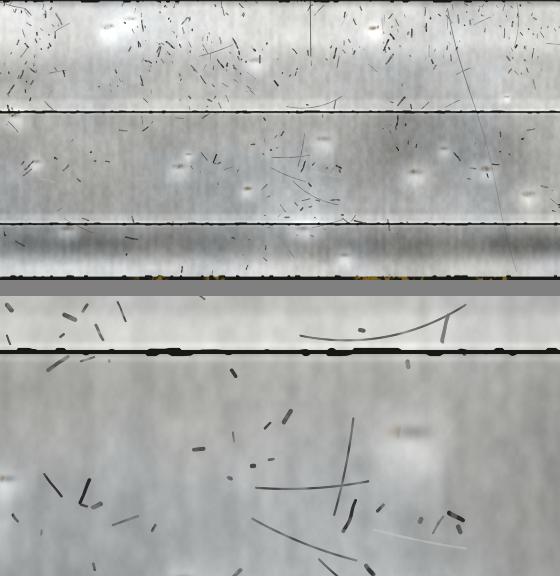
Top: the whole. Bottom: its middle third, enlarged.
Write a WebGL 1 fragment shader that draws this texture.

```glsl
precision highp float;
// Worn brushed-metal siding: three horizontal panels with seams, chips, scratches and dents.
uniform vec2 u_resolution;

#define UPPER_SEAM 0.400
#define LOWER_SEAM 0.800
#define BOTTOM_EDGE 0.988
#define SEAM_HALF_WIDTH 0.0023
#define CHIP_CELLS 30.0
#define CHIP_DENSITY 0.52
#define SPECK_CELLS 44.0
#define SPECK_DENSITY 0.13
#define GRIME vec3(0.09, 0.09, 0.08)
#define RUST vec3(0.42, 0.34, 0.20)
#define YELLOW vec3(0.62, 0.48, 0.12)

float hash(vec2 p) {
  vec3 h = fract(p.xyx * 0.1031);
  h += dot(h, h.yzx + 33.33);
  return fract((h.x + h.y) * h.z);
}

vec2 hash2(vec2 p) { return vec2(hash(p + 17.3), hash(p + 71.9)); }

float noise(vec2 p) {
  vec2 i = floor(p), f = fract(p);
  f = f * f * (3.0 - 2.0 * f);
  return mix(mix(hash(i), hash(i + vec2(1, 0)), f.x),
             mix(hash(i + vec2(0, 1)), hash(i + vec2(1, 1)), f.x), f.y);
}

float fbm(vec2 p) {
  float sum = 0.0, gain = 0.5;
  for (int i = 0; i < 4; i++) {
    sum += gain * noise(p);
    p = p * 2.03 + 13.7;
    gain *= 0.5;
  }
  return sum / 0.9375;
}

float segment(vec2 p, vec2 a, vec2 b) {
  vec2 d = b - a;
  return length(p - a - d * clamp(dot(p - a, d) / dot(d, d), 0.0, 1.0));
}

float stroke(float dist, float halfWidth, float pixel) {
  float cover = min(1.0, 2.0 * halfWidth / pixel);
  return cover * (1.0 - smoothstep(halfWidth - 0.5 * pixel, halfWidth + 0.7 * pixel, dist));
}

// Short jittered strokes, clustered, thinning from the top panel down
float chips(vec2 p, float cells, float density, float reach, float pixel) {
  float cover = 0.0;
  for (int j = -1; j <= 1; j++) for (int i = -1; i <= 1; i++) {
    vec2 cell = floor(p * cells) + vec2(i, j);
    vec2 r = hash2(cell + cells), s = hash2(cell + 2.7 * cells);
    vec2 center = (cell + r) / cells;
    float lower = smoothstep(UPPER_SEAM - 0.06, UPPER_SEAM, center.y);
    float keep = density * smoothstep(0.35, 0.75, noise(center * vec2(7.0, 10.0) + 4.0));
    keep *= mix(1.0, 0.5, lower) * mix(1.0, 0.3, step(LOWER_SEAM, center.y));
    if (hash(cell + 5.1) > keep) continue;
    float angle = (s.x - 0.4) * mix(1.7, 3.1, lower);
    vec2 arm = vec2(sin(angle), cos(angle)) * reach * mix(0.2, 1.0, s.y * s.y);
    float width = mix(0.0009, 0.0027, hash(cell + 9.4));
    float mark = stroke(segment(p, center - arm, center + arm), width, pixel);
    cover = max(cover, mark * mix(0.45, 1.0, r.y));
  }
  return cover;
}

// Long, slightly bowed scratches; x is dark cover, y is pale cover
vec2 scratches(vec2 p, float pixel) {
  vec2 cover = vec2(0.0);
  for (int i = 0; i < 24; i++) {
    float n = float(i);
    vec2 r = hash2(vec2(n, 3.0)), s = hash2(vec2(n, 8.0));
    vec2 d = p - r * vec2(2.0, 0.85);
    float angle = (s.x - 0.5) * (hash(vec2(n, 4.0)) < 0.65 ? 1.0 : 3.1);
    vec2 along = vec2(cos(angle), sin(angle));
    vec2 local = vec2(dot(d, along), dot(d, vec2(-along.y, along.x)));
    local.y += (s.y - 0.5) * 4.0 * local.x * local.x;
    float halfLength = mix(0.025, 0.10, s.y * s.y);
    float mark = stroke(segment(local, vec2(-halfLength, 0), vec2(halfLength, 0)), 0.0012, pixel);
    mark *= mix(0.35, 0.9, noise(local * 90.0 + n));
    cover = max(cover, mark * (mod(n, 4.0) < 3.0 ? vec2(1, 0) : vec2(0, 1)));
  }
  // One scratch spans all panels, another drops from the top edge
  float sway = 0.008 * sin(p.y * 9.0);
  float tall = stroke(segment(p + vec2(sway, 0), vec2(1.60, 0.03), vec2(1.85, 0.97)), 0.0012, pixel);
  tall *= mix(0.8, 0.3, smoothstep(0.3, 0.5, p.y));
  float drop = 0.8 * stroke(segment(p, vec2(1.108, 0.0), vec2(1.110, 0.20)), 0.0015, pixel);
  return vec2(max(cover.x, max(tall, drop)), cover.y);
}

// Broad reflections rolling over each panel
float panelShade(vec2 p, float cloud) {
  float top = mix(0.84, 0.71, smoothstep(0.15, 0.25, p.y + 0.16 * (cloud - 0.5)));
  top -= 0.2 * smoothstep(0.035, 0.0, p.y);
  top += 0.07 * smoothstep(0.345, 0.365, p.y);
  float middle = 0.65 - 0.04 * sin((p.y - UPPER_SEAM) * 12.0);
  middle += 0.09 * smoothstep(0.755, 0.775, p.y);
  float dip = exp(-pow((p.y - 0.872) / 0.042, 2.0));
  float low = 0.62 - dip * mix(0.08, 0.27, noise(vec2(p.x * 2.3 + 0.4, 5.0)));
  low += 0.17 * smoothstep(0.90, 0.965, p.y);
  return p.y < UPPER_SEAM ? top : (p.y < LOWER_SEAM ? middle : low);
}

void main() {
  vec2 uv = gl_FragCoord.xy / u_resolution;
  vec2 p = vec2(uv.x * 2.0, 1.0 - uv.y);
  float pixel = 1.0 / u_resolution.y;
  float cloud = fbm(p * vec2(2.8, 4.0) + 2.0);
  float grain = fbm(p * vec2(65.0, 45.0));

  // Bare metal
  float shade = panelShade(p, cloud) + 0.28 * (cloud - 0.5) + 0.10 * (grain - 0.5);
  shade += 0.05 * (noise(p * vec2(70.0, 7.0)) - 0.5);
  float stain = 0.0;
  for (int i = 0; i < 18; i++) {
    vec2 r = hash2(vec2(float(i), 31.0));
    vec2 d = p - vec2((float(i) + r.x) / 9.0, 0.05 + 0.9 * r.y);
    float size = mix(0.016, 0.045, hash(vec2(float(i), 6.0)));
    vec2 pit = (d + vec2(0.0, 0.4 * size)) / (size * vec2(0.5, 0.22));
    float shadow = exp(-dot(pit, pit));
    shade += 0.20 * exp(-dot(d, d) / (size * size)) - 0.20 * shadow;
    stain = max(stain, shadow * smoothstep(0.45, 0.65, grain));
  }
  float cool = 0.02 * smoothstep(0.4, 0.7, fbm(p * 3.0 + 20.0));
  vec3 color = vec3(shade) + vec3(-0.5, 0.2, 1.0) * cool + vec3(0.004, 0.004, -0.008);
  color = mix(color, RUST, 0.6 * stain);

  // Surface wear
  vec2 bent = p + 0.003 * (vec2(noise(p * 60.0), noise(p * 60.0 + 40.0)) - 0.5);
  float wear = chips(bent, CHIP_CELLS, CHIP_DENSITY, 0.021, pixel);
  wear = max(wear, chips(bent, SPECK_CELLS, SPECK_DENSITY, 0.004, pixel));
  wear *= mix(0.6, 1.0, smoothstep(0.25, 0.55, noise(p * 130.0)));
  vec2 lines = scratches(p, pixel);
  color = mix(color, vec3(0.86), 0.45 * lines.y);
  color = mix(color, GRIME, max(0.9 * wear, 0.8 * lines.x));

  // Seams with a pale lip, and grime caught along the borders
  float seam = min(abs(p.y - UPPER_SEAM), abs(p.y - LOWER_SEAM));
  color += 0.07 * exp(-pow((seam - 0.008) / 0.004, 2.0));
  float ragged = 0.005 * smoothstep(0.62, 0.85, noise(vec2(p.x * 65.0, floor(p.y * 5.0))));
  color = mix(color, GRIME, stroke(seam, SEAM_HALF_WIDTH + 0.5 * ragged, pixel));
  float rim = min(p.y - 0.004, BOTTOM_EDGE - p.y) - ragged;
  float paint = smoothstep(0.66, 0.76, noise(vec2(p.x * 9.0, 3.0))) * step(0.9, p.y);
  vec3 rimColor = mix(GRIME, YELLOW, 0.7 * paint * smoothstep(0.4, 0.6, grain));
  color = mix(color, rimColor, 1.0 - smoothstep(-pixel, pixel, rim));
  gl_FragColor = vec4(clamp(color, 0.0, 1.0), 1.0);
}
```
